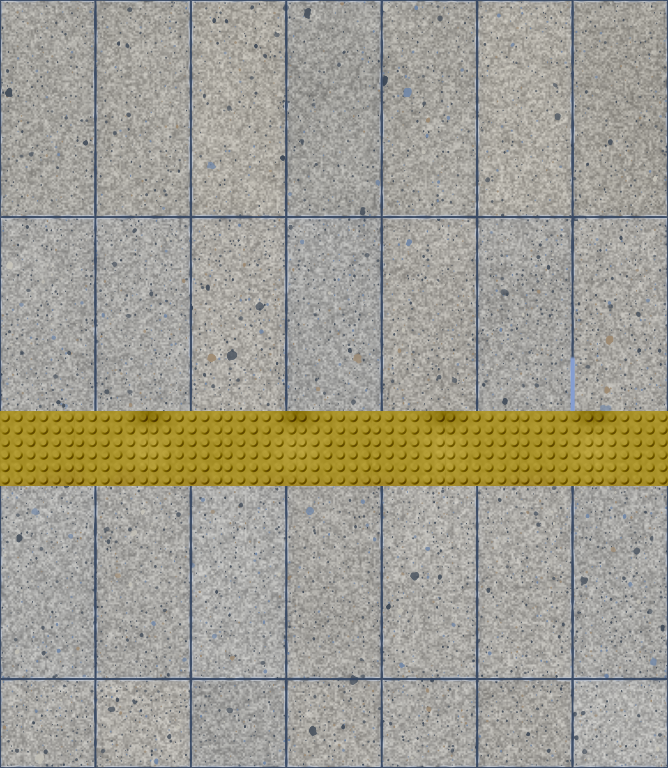
Give the GLSL for this texture, as a Shadertoy shader.

```glsl
// Grey speckled concrete paving slabs with dark joints, crossed by a yellow band of studded tactile tiles.

// Layout: heights are fractions of the canvas, lengths are in canvas heights
const vec2  CELLS = vec2(27.0, 31.0);        // square base lattice, wraps both ways
const vec2  SIZE = CELLS / 31.0;
const float COLUMNS = 7.0;
const float LOW_JOINT = 0.1159, HIGH_JOINT = 0.7174;
const float BAND_LOW = 0.3672, BAND_HIGH = 0.4648;
const float JOINT_HALF = 0.0014;
const float BAND_TILES = 9.0, STUD_ROWS = 6.0;
const float STUD_PITCH = 0.172, STUD_RADIUS = 0.052;   // in tile widths
const float STAIN_COUNT = 4.0;

// Colours
const vec3 CONCRETE = vec3(0.665, 0.660, 0.645);
const vec3 JOINT = vec3(0.20, 0.27, 0.38);
const vec3 CHIP = vec3(0.80, 0.83, 0.88);
const vec3 OPEN_GAP = vec3(0.52, 0.62, 0.82);
const vec3 SLATE = vec3(0.27, 0.31, 0.36);
const vec3 BLUE_STONE = vec3(0.44, 0.53, 0.66);
const vec3 TAN_STONE = vec3(0.62, 0.54, 0.44);
const vec3 PALE_STONE = vec3(0.78, 0.77, 0.73);
const vec3 YELLOW = vec3(0.665, 0.575, 0.165);
const vec3 OCHRE = vec3(0.60, 0.48, 0.15);

vec3 hash3(vec2 p, float seed) {
    vec3 q = fract(vec3(p.xyx) * vec3(0.1031, 0.1030, 0.0973) + seed * 0.173);
    q += dot(q, q.yxz + 33.33);
    return fract((q.xxy + q.yzz) * q.zyx);
}

// Value noise that repeats after the given whole number of cells
float noise(vec2 uv, vec2 cells, float seed) {
    vec2 p = uv * cells, i = floor(p), f = fract(p);
    f = f * f * (3.0 - 2.0 * f);
    vec2 a = mod(i, cells), b = mod(i + 1.0, cells);
    return mix(mix(hash3(a, seed).x, hash3(vec2(b.x, a.y), seed).x, f.x),
               mix(hash3(vec2(a.x, b.y), seed).x, hash3(b, seed).x, f.x), f.y);
}

// At most one irregular stone per cell, kept wholly inside it
vec3 addStones(vec3 col, vec2 uv, float scale, float chance, vec2 radii, float px) {
    vec2 cells = CELLS * scale, p = uv * cells, id = mod(floor(p), cells);
    vec3 h = hash3(id, scale), k = hash3(id, scale + 20.0);
    float r = mix(radii.x, radii.y, k.x * k.x);
    vec2 q = fract(p) - mix(vec2(1.4 * r), vec2(1.0 - 1.4 * r), h.yz);
    q.x *= 0.85 + 0.5 * k.z;
    float wobble = 0.7 * (noise(uv, CELLS * 8.0, 3.0) - 0.5);
    float aa = px * cells.y * 0.7;
    float cover = 1.0 - smoothstep(-aa, aa, length(q) - r * (1.0 + wobble));
    vec3 stone = k.y < 0.62 ? SLATE : k.y < 0.80 ? BLUE_STONE : k.y < 0.92 ? TAN_STONE : PALE_STONE;
    return mix(col, stone, cover * step(h.x, chance) * (0.65 + 0.35 * k.z));
}

vec3 paving(vec2 uv, float px) {
    // Tone of each slab
    float row = step(LOW_JOINT, uv.y) + step(BAND_LOW, uv.y) + step(HIGH_JOINT, uv.y);
    vec3 slab = hash3(vec2(floor(uv.x * COLUMNS), row), 7.0);
    float top = step(HIGH_JOINT, uv.y);
    vec3 col = CONCRETE + (slab.x - 0.5) * 0.05 + (slab.y - 0.5) * vec3(0.012, 0.0, -0.018);
    col -= top * vec3(0.008, 0.012, 0.022);

    // Mottling and sandy grain
    col += (noise(uv, vec2(9.0, 10.0), 1.0) - 0.5) * 0.035;
    col += (noise(uv, CELLS * 7.0, 2.0) - 0.5) * 0.12;
    col += (noise(uv, CELLS * 14.0, 4.0) - 0.5) * vec3(0.20, 0.20, 0.19);

    // Aggregate, sparser in the top row
    float density = mix(1.0, 0.65, top) * (0.8 + 0.4 * slab.z);
    col = addStones(col, uv, 5.0, 0.30 * density, vec2(0.12, 0.24), px);
    col = addStones(col, uv, 2.0, 0.17 * density, vec2(0.09, 0.20), px);
    col = addStones(col, uv, 1.0, 0.13 * density, vec2(0.08, 0.20), px);

    // Joints with ragged, chipped edges
    float dx = abs(fract(uv.x * COLUMNS + 0.5) - 0.5) / COLUMNS * SIZE.x;
    float dy = min(min(uv.y, 1.0 - uv.y), min(abs(uv.y - LOW_JOINT), abs(uv.y - HIGH_JOINT)));
    float d = min(dx, dy);
    float ragged = noise(uv, CELLS * 4.0, 5.0);
    float edge = JOINT_HALF * (0.75 + 0.6 * ragged);
    col -= vec3(0.07, 0.06, 0.04) * exp(-d / 0.004);
    float chipped = smoothstep(0.5, 0.8, noise(uv, CELLS * 3.0, 6.0) + 0.18 * step(dy, dx));
    col = mix(col, CHIP, 0.75 * chipped * (1.0 - smoothstep(edge, edge + 0.0025, d)));
    col = mix(col, JOINT, 0.92 * (1.0 - smoothstep(edge - 0.6 * px, edge + 0.6 * px, d)));

    // One joint stands open just above the band
    float gap = abs(uv.x - 6.0 / COLUMNS) * SIZE.x;
    float open = (1.0 - smoothstep(0.002, 0.002 + px, gap)) * smoothstep(0.537, 0.532, uv.y);
    return mix(col, OPEN_GAP, open * step(BAND_HIGH, uv.y));
}

vec3 tactileBand(vec2 uv, float px) {
    float height = BAND_HIGH - BAND_LOW;
    float v = (uv.y - BAND_LOW) / height;
    float t = fract(uv.x * BAND_TILES) - 0.5;
    float aa = px / height;

    // Uneven paint, tile seams, dark stains and worn glow
    vec3 col = mix(OCHRE, YELLOW, smoothstep(-0.25, 0.4, v + 0.3 * noise(uv, CELLS, 8.0)));
    col += (noise(uv, CELLS * 8.0, 9.0) - 0.5) * 0.05;
    col -= 0.025 * smoothstep(0.485, 0.5, abs(t));
    for (float i = 1.0; i <= STAIN_COUNT; i++) {
        vec2 s = vec2((uv.x - 2.0 * i / BAND_TILES) * BAND_TILES, v);
        col -= 0.13 * exp(-dot((s - vec2(0.0, 0.96)) * vec2(4.5, 6.0), (s - vec2(0.0, 0.96)) * vec2(4.5, 6.0)));
        col += vec3(0.05, 0.05, 0.06) * exp(-14.0 * dot(s - vec2(0.0, 0.5), s - vec2(0.0, 0.5)));
    }

    // Round studs lit from the upper left
    float column = clamp(floor(t / STUD_PITCH) + 0.5, -2.5, 2.5);
    vec2 q = vec2(t - column * STUD_PITCH, (fract(v * STUD_ROWS) - 0.5) / STUD_ROWS);
    float r = length(q), side = dot(q, vec2(0.6, -0.8)) / max(r, 0.001);
    float rim = 1.0 - smoothstep(0.004, 0.010 + aa, abs(r - STUD_RADIUS));
    col += rim * (0.08 * max(-side, 0.0) - 0.24 * max(side, 0.0) - 0.05);
    return col + 0.015 * (1.0 - smoothstep(STUD_RADIUS - aa, STUD_RADIUS, r));
}

void mainImage(out vec4 fragColor, in vec2 fragCoord) {
    vec2 uv = fragCoord / iResolution.xy;
    float px = 1.0 / iResolution.y;
    float middle = 0.5 * (BAND_LOW + BAND_HIGH), halfBand = 0.5 * (BAND_HIGH - BAND_LOW);
    float band = 1.0 - smoothstep(-0.5 * px, 0.5 * px, abs(uv.y - middle) - halfBand);
    fragColor = vec4(mix(paving(uv, px), tactileBand(uv, px), band), 1.0);
}
```
